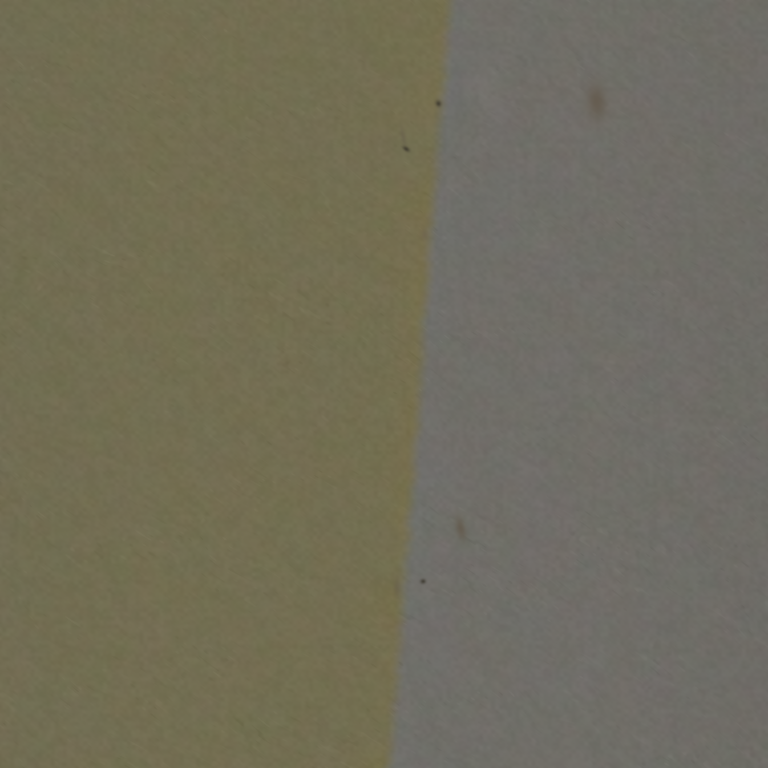
Write a WebGL 2 fragment shader that draws this texture.

```glsl
#version 300 es
precision highp float;

uniform vec2 u_resolution;
out vec4 fragColor;

#define YELLOW vec3(0.450, 0.430, 0.320)
#define GREY vec3(0.438, 0.430, 0.407)
#define STAIN vec3(0.385, 0.345, 0.290)
#define SPECK vec3(0.235, 0.220, 0.180)
#define SEAM_FOOT 0.508
#define SEAM_LEAN 0.078
#define SEAM_SOFT 0.012
#define FIBRE_ANGLE -0.62
#define FIBRE_GAIN 0.026
#define SCRATCH_GAIN 0.020
#define GRAIN_GAIN 0.019
#define TINT_GAIN 0.026

float hash(vec2 p) {
    return fract(sin(dot(p, vec2(127.1, 311.7))) * 43758.55);
}

float noise(vec2 p) {
    vec2 cell = floor(p), f = fract(p);
    f = f * f * (3.0 - 2.0 * f);
    float low = mix(hash(cell), hash(cell + vec2(1, 0)), f.x);
    float high = mix(hash(cell + vec2(0, 1)), hash(cell + vec2(1, 1)), f.x);
    return mix(low, high, f.y);
}

// Layered noise centred on zero
float fbm(vec2 p) {
    float sum = 0.0, gain = 0.5;
    for (int i = 0; i < 3; i++) {
        sum += gain * (noise(p) - 0.5);
        p = p * 2.03 + 17.3;
        gain *= 0.5;
    }
    return sum;
}

vec2 rotate(vec2 p, float angle) {
    float c = cos(angle), s = sin(angle);
    return vec2(c * p.x + s * p.y, c * p.y - s * p.x);
}

// Soft tilted ellipse, 1 at the centre
float blot(vec2 p, vec2 centre, vec2 radius, float tilt) {
    vec2 q = rotate(p - centre, tilt) / radius;
    return exp(-dot(q, q) * 1.6);
}

// Sparse irregular strokes: only the tails of stretched noise remain
float scratches(vec2 p) {
    float n = noise(p) - 0.5;
    return sign(n) * smoothstep(0.30, 0.50, abs(n));
}

void main() {
    vec2 uv = gl_FragCoord.xy / u_resolution;

    // Leaning seam with a ragged, blurred edge
    float ragged = noise(vec2(uv.y * 38.0, 3.0)) + noise(vec2(uv.y * 110.0, 9.0)) - 1.0;
    float d = uv.x - SEAM_FOOT - SEAM_LEAN * uv.y - 0.004 * ragged;
    float side = smoothstep(-SEAM_SOFT, SEAM_SOFT, d);

    // Sheet colours, with a patchy tint along the seam
    float patchy = 0.5 + noise(vec2(uv.y * 24.0, 5.0));
    vec3 yellow = YELLOW + vec3(0.013, 0.004, -0.020) * patchy * exp(-abs(d) * 32.0);
    yellow += vec3(-0.006, -0.004, 0.002) * smoothstep(0.25, 0.0, uv.x);
    vec3 grey = GREY + vec3(-0.002, 0.006, 0.014) * patchy * exp(-abs(d) * 35.0);
    grey -= 0.007 * smoothstep(0.75, 1.0, uv.x);
    vec3 color = mix(yellow, grey, side);

    // Patchy colour drift, red against green and blue against yellow
    color += TINT_GAIN * fbm(uv * 38.0 + 40.0) * vec3(1.0, -0.5, 0.3);
    color.b += TINT_GAIN * fbm(uv * 26.0 + 80.0);

    // Slanted paper fibres, sparse scratches and fine grain
    vec2 warp = 0.012 * vec2(noise(uv * 17.0), noise(uv * 17.0 + 50.0));
    vec2 grain = rotate(uv + warp, FIBRE_ANGLE);
    color += FIBRE_GAIN * fbm(grain * vec2(65.0, 130.0));
    color += SCRATCH_GAIN * scratches(grain * vec2(75.0, 210.0)) * noise(uv * 21.0 + 9.0);
    color += GRAIN_GAIN * (noise(uv * 190.0) - 0.5);

    // Pale scuffs on the grey sheet
    float scuff = blot(uv, vec2(0.632, 0.885), vec2(0.018, 0.045), 0.4);
    scuff += 0.7 * blot(uv, vec2(0.703, 0.684), vec2(0.025, 0.018), -0.5);
    color += 0.016 * scuff * side;

    // Brown stains
    float stain = 0.75 * blot(uv, vec2(0.777, 0.868), vec2(0.015, 0.027), 0.1);
    stain += 0.75 * blot(uv, vec2(0.600, 0.312), vec2(0.008, 0.019), 0.2);
    stain += 0.35 * blot(uv, vec2(0.553, 0.694), vec2(0.006, 0.009), 0.0);
    stain += 0.35 * blot(uv, vec2(0.517, 0.236), vec2(0.006, 0.018), 0.0);
    stain += 0.35 * blot(uv, vec2(0.525, 0.822), vec2(0.004, 0.016), 0.2);
    color = mix(color, STAIN, min(stain, 1.0));

    // Small dark specks
    float speck = blot(uv, vec2(0.571, 0.865), vec2(0.0045, 0.005), 0.5);
    speck += blot(uv, vec2(0.529, 0.806), vec2(0.006, 0.0035), -0.6);
    speck += blot(uv, vec2(0.551, 0.243), vec2(0.0045, 0.004), 0.0);
    color = mix(color, SPECK, 0.8 * min(speck, 1.0));

    fragColor = vec4(color, 1.0);
}
```
